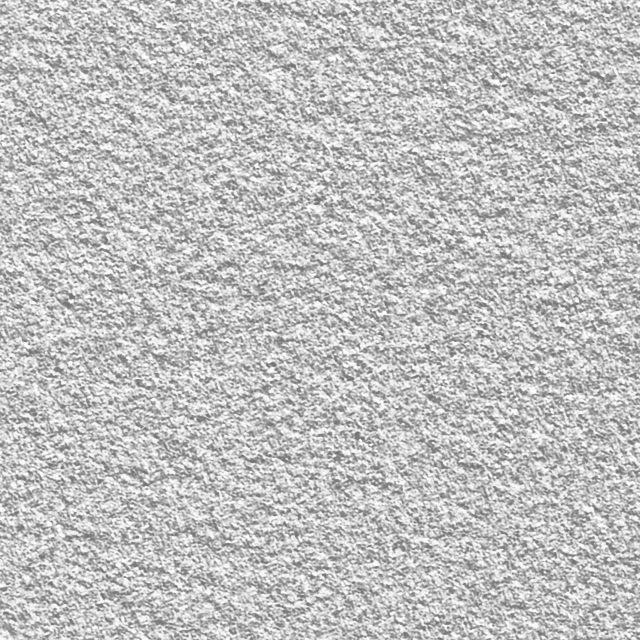
Reproduce this texture procedurally as a three.js fragment shader.

```glsl
// Rough white plaster under raking light: several layers of bumps are lit
// by their slope toward the light, sprinkled with fine bright specks, and
// the sum is turned into grey through a soft S-shaped tone curve.

varying vec2 vUv;

const vec3 SHADOW_COLOR = vec3(0.44);
const vec3 LIT_COLOR = vec3(1.0);
const vec2 LIGHT_DIR = vec2(0.29, 0.957);

const float CLUMP_FREQ = 34.0;     // cells across the canvas, coarse to fine
const float LUMP_FREQ = 72.0;
const float CRUMB_FREQ = 140.0;
const float SPECK_FREQ = 250.0;
const float GRAIN_FREQ = 290.0;

const float CLUMP_WEIGHT = 0.14;
const float LUMP_WEIGHT = 0.50;
const float CRUMB_WEIGHT = 1.00;
const float SPECK_WEIGHT = 1.05;
const float GRAIN_WEIGHT = 1.15;

const float SLOPE_STEP = 0.35;     // half the slope baseline, in cells
const float WARP_FREQ = 210.0;
const float WARP_AMOUNT = 0.0034;
const float CONTRAST = 1.5;
const float BRIGHTNESS = 0.21;
const float SIDE_FALLOFF = 0.09;   // left edge slightly brighter than right

float hash(vec2 cell) {
  vec3 q = fract(cell.xyx * 0.1031);
  q += dot(q, q.yzx + 33.33);
  return fract((q.x + q.y) * q.z);
}

// Smooth value noise from -1 to 1.
float noise(vec2 p) {
  vec2 cell = floor(p);
  vec2 f = fract(p);
  vec2 w = f * f * (3.0 - 2.0 * f);
  float low = mix(hash(cell), hash(cell + vec2(1.0, 0.0)), w.x);
  float high = mix(hash(cell + vec2(0.0, 1.0)), hash(cell + 1.0), w.x);
  return 2.0 * mix(low, high, w.y) - 1.0;
}

// Bump height; the cells are turned and lengthened along their own x axis.
float bumps(vec2 p, float angle, float stretch) {
  float c = cos(angle);
  float s = sin(angle);
  vec2 q = vec2(c * p.x + s * p.y, c * p.y - s * p.x);
  return noise(q / vec2(stretch, 1.0) + 400.0);
}

// Positive where the surface faces the light.
float litSlope(vec2 uv, float freq, float angle, float stretch) {
  vec2 p = uv * freq;
  vec2 reach = LIGHT_DIR * SLOPE_STEP;
  return bumps(p - reach, angle, stretch) - bumps(p + reach, angle, stretch);
}

void main() {
  // Ragged outlines for the larger bumps.
  vec2 w = vUv * WARP_FREQ;
  vec2 ragged = vUv + WARP_AMOUNT * vec2(noise(w + 17.3), noise(w.yx + 251.7));

  // Relief from coarse clumps down to single grains.
  float relief = CLUMP_WEIGHT * litSlope(ragged, CLUMP_FREQ, -0.25, 1.4);
  relief += LUMP_WEIGHT * litSlope(ragged, LUMP_FREQ, -0.20, 1.4);
  relief += CRUMB_WEIGHT * litSlope(ragged, CRUMB_FREQ, -0.40, 1.15);
  relief += GRAIN_WEIGHT * litSlope(vUv, GRAIN_FREQ, 0.35, 1.0);

  // Specks that catch light from every side.
  relief += SPECK_WEIGHT * bumps(vUv * SPECK_FREQ, 0.70, 1.0);

  // Broad lighting and tone curve.
  float light = relief + BRIGHTNESS + SIDE_FALLOFF * (0.5 - vUv.x);
  float tone = 1.0 / (1.0 + exp(-CONTRAST * light));
  gl_FragColor = vec4(mix(SHADOW_COLOR, LIT_COLOR, tone), 1.0);
}
```
